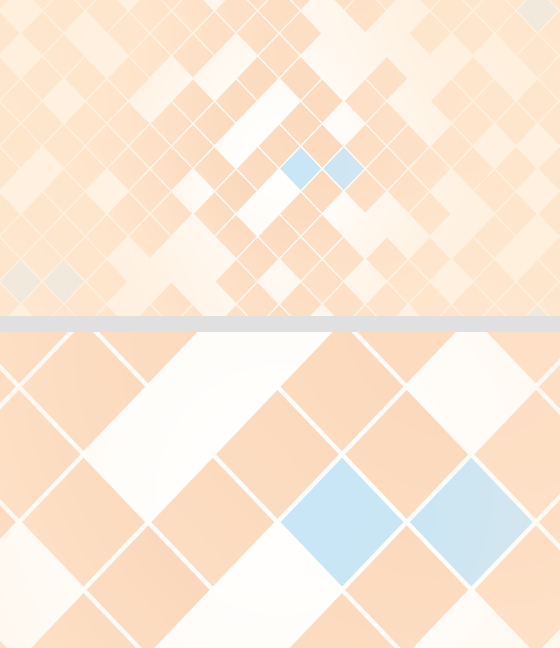
Top, the full canvas; bottom, a detail of the centre.
A WebGL 2 fragment shader for this background:

```glsl
#version 300 es
precision highp float;
// Tiling lattice of peach, white and pale blue diamonds that fades to cream at the edges.

uniform vec2 u_resolution;
out vec4 fragColor;

const ivec2 REPEATS = ivec2(13, 7);          // diamonds across and down
const vec2 LATTICE_OFFSET = vec2(0.02, 0.237);
const float LINE_WIDTH = 0.048;              // share of a diamond's side
const float BLUE_SHARE = 0.045;
const float WHITE_SHARE = 0.28;
const float TINT_VARIATION = 0.012;
const float CELL_SHADING = 0.012;
const float FADE_START = 0.12;
const float FADE_END = 1.1;
const float FADE_STRENGTH = 0.74;
const float SEED = 4.7;
const float PI = 3.14159;

const vec3 PEACH = vec3(0.988, 0.856, 0.745);
const vec3 WHITE = vec3(1.0, 0.996, 0.988);
const vec3 BLUE = vec3(0.785, 0.900, 0.960);
const vec3 CREAM = vec3(1.0, 0.920, 0.830);

float hash(vec2 p) {
    return fract(sin(dot(p, vec2(127.1, 311.7)) + SEED) * 43758.5453);
}

// Doubled centre of a diamond, wrapped so that opposite canvas edges agree.
vec2 wrappedId(vec2 cell) {
    ivec2 c = ivec2(cell);
    ivec2 period = 2 * REPEATS;
    ivec2 id = ivec2(c.x + c.y + 1, c.x - c.y);
    return vec2((id + period) % period);
}

vec3 diamondColor(vec2 id, vec2 local) {
    float pick = hash(id);
    if (pick < BLUE_SHARE) return BLUE;
    if (pick < BLUE_SHARE + WHITE_SHARE) return WHITE;
    float tint = (hash(id + 31.0) - 0.5) * TINT_VARIATION;
    float shade = (local.x - 0.5) * CELL_SHADING;
    return PEACH + (tint - shade) * vec3(0.3, 1.0, 1.4);
}

// Radial fade made periodic by the sine, level across the canvas edges.
float edgeFade(vec2 uv) {
    vec2 reach = vec2(1.0, u_resolution.y / u_resolution.x);
    float radius = length(sin(PI * (uv - 0.5)) * reach);
    return FADE_STRENGTH * smoothstep(FADE_START, FADE_END, radius);
}

void main() {
    vec2 uv = gl_FragCoord.xy / u_resolution;

    // Rotate the repeats into diagonal cells.
    vec2 p = uv * vec2(REPEATS) + LATTICE_OFFSET;
    vec2 diagonal = vec2(p.x + p.y, p.x - p.y);
    vec2 local = fract(diagonal);
    vec3 color = diamondColor(wrappedId(floor(diagonal)), local);

    // Thin white joints, smoothed over one pixel.
    vec2 toEdge = min(local, 1.0 - local);
    float pixel = length(vec2(REPEATS) / u_resolution);
    float joint = (LINE_WIDTH - pixel) * 0.5;
    float line = 1.0 - smoothstep(joint, joint + pixel, min(toEdge.x, toEdge.y));
    color = mix(color, WHITE, line);

    color = mix(color, CREAM, edgeFade(uv));
    fragColor = vec4(color, 1.0);
}
```
